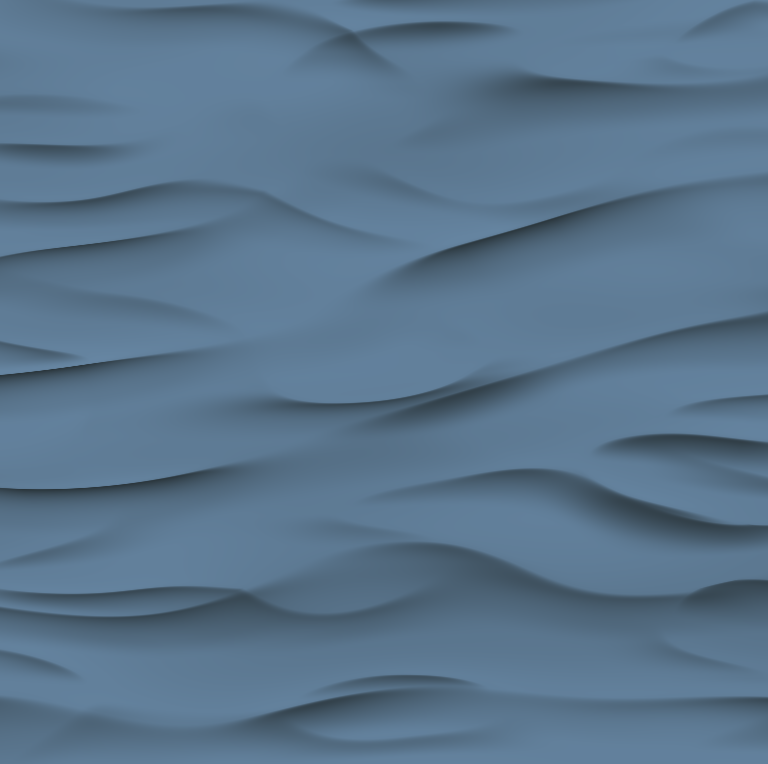
A WebGL 1 fragment shader for this texture:

```glsl
precision highp float;
// Soft blue ripples: stretched noise layers are folded into ridges,
// and each ridge is shaded dark just below its crest, fading downwards.
// Each layer is bent by the ridges before it, so crests kink and merge.

uniform vec2 u_resolution;

#define RIPPLE_SCALE vec2(1.65, 5.8)
#define LAYER_GROWTH 1.3
#define LAYER_FADE 0.85
#define TILT 0.025
#define WARP 0.03
#define KINK 0.06
#define CREST_SOFTNESS vec2(0.02, 0.085)
#define SHADOW_WIDTH 0.17
#define SHADOW_STRENGTH 0.95
#define RIM_LIGHT 0.04
#define LIGHT_BLUE vec3(0.385, 0.503, 0.610)
#define DEEP_SLATE vec3(0.160, 0.203, 0.225)

const int LAYERS = 2;

// Random unit vector for a lattice point
vec2 latticeGradient(vec2 cell) {
    float h = fract(sin(dot(cell, vec2(127.1, 311.7))) * 43758.55);
    return vec2(cos(6.28319 * h), sin(6.28319 * h));
}

// Gradient noise with a quintic blend, about -0.7 to 0.7
float gradientNoise(vec2 p) {
    vec2 i = floor(p);
    vec2 f = p - i;
    vec2 u = f * f * f * (f * (f * 6.0 - 15.0) + 10.0);
    float a = dot(latticeGradient(i), f);
    float b = dot(latticeGradient(i + vec2(1, 0)), f - vec2(1, 0));
    float c = dot(latticeGradient(i + vec2(0, 1)), f - vec2(0, 1));
    float d = dot(latticeGradient(i + vec2(1, 1)), f - vec2(1, 1));
    return mix(mix(a, b, u.x), mix(c, d, u.x), u.y);
}

// Gentle bending and slant of the whole surface
vec2 bend(vec2 p) {
    float dx = gradientNoise(p * vec2(2.1, 3.3) + 5.3);
    float dy = gradientNoise(p * vec2(2.6, 2.9) + 17.8);
    return p + WARP * vec2(3.0 * dx, dy) - vec2(0.0, TILT * p.x);
}

void main() {
    vec2 uv = gl_FragCoord.xy / u_resolution.y;
    vec2 p = bend(uv);

    float lit = 1.0;
    float rim = 0.0;
    float weight = SHADOW_STRENGTH;
    vec2 scale = RIPPLE_SCALE;

    for (int k = 0; k < LAYERS; k++) {
        float layer = float(k);
        vec2 q = p * scale + vec2(3.37, 8.61) * (layer + 1.0);
        float n = gradientNoise(q);
        float rise = (gradientNoise(q + vec2(0.0, 0.01)) - n) / 0.01;

        // Crests vary along their length in depth and sharpness
        float variation = gradientNoise(uv * vec2(3.1, 5.3) + 9.7 * layer + 2.4);
        float strength = weight * clamp(0.82 + 1.1 * variation, 0.2, 1.1);
        float softness = mix(CREST_SOFTNESS.x, CREST_SOFTNESS.y,
                             smoothstep(0.25, -0.35, variation));

        // Slope of the folded surface, positive beneath a crest
        float slope = -rise * n / sqrt(n * n + softness * softness);
        float distance = abs(n);
        float shadow = smoothstep(0.05, 0.9, slope) * exp(-distance / SHADOW_WIDTH);

        lit *= 1.0 - clamp(strength * shadow, 0.0, 1.0);
        rim += strength * max(-slope, 0.0) * exp(-distance / 0.1);

        // The next layer bends over the ridges already drawn
        p.y += KINK * distance;
        scale *= LAYER_GROWTH;
        weight *= LAYER_FADE;
    }

    // Broad tonal drift between the crests
    float drift = 0.04 + 0.2 * gradientNoise(p * vec2(2.0, 5.5) + 31.4);
    float shade = 1.0 - lit * (1.0 - max(drift, 0.0));
    vec3 color = mix(LIGHT_BLUE, DEEP_SLATE, clamp(shade, 0.0, 1.0));
    color *= 1.0 + RIM_LIGHT * min(rim, 1.0) * lit;
    gl_FragColor = vec4(color, 1.0);
}
```
